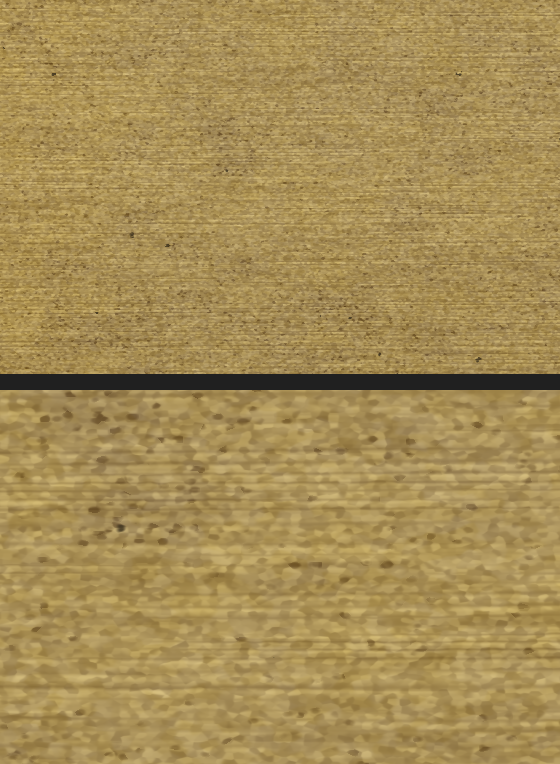
Top: the whole. Bottom: its middle third, enlarged.
Write a Shadertoy shader that draws this texture.

```glsl
// Ochre brushed concrete: fine horizontal grooves, sandy grain, brown stains and small pits.

vec3 hash3(vec2 cell) {
    vec3 q = fract(cell.xyx * vec3(0.1031, 0.1030, 0.0973));
    q += dot(q, q.yxz + 33.33);
    return fract((q.xxy + q.yzz) * q.zyx);
}

// Cellular noise: x = distance to nearest seed, y = its random id, z = blended tone
vec3 cells(vec2 p) {
    vec2 base = floor(p);
    float nearest = 9.0, id = 0.0, toneSum = 0.0, weightSum = 0.0;
    for (int j = -1; j <= 1; j++)
    for (int i = -1; i <= 1; i++) {
        vec2 cell = base + vec2(i, j);
        vec3 rnd = hash3(cell + 57.0);
        vec2 away = cell + rnd.xy - p;
        float d2 = dot(away, away);
        float weight = exp(-7.0 * d2);
        toneSum += weight * rnd.z;
        weightSum += weight;
        if (d2 < nearest) { nearest = d2; id = rnd.z; }
    }
    return vec3(sqrt(nearest), id, toneSum / weightSum);
}

// Blended tone centred on zero
float tone(vec2 p) {
    return cells(p).z - 0.5;
}

void mainImage(out vec4 fragColor, in vec2 fragCoord) {
    vec2 p = fragCoord / iResolution.y;

    // Broad weathering, heavier towards the bottom
    float broad = tone(p * vec2(2.6, 3.4) + 4.0);
    float patches = tone(p * vec2(9.0, 13.0) + 21.0);
    float mottle = tone(p * vec2(30.0, 40.0) + 63.0);
    float low = 1.0 - smoothstep(0.0, 0.6, p.y);
    float stain = smoothstep(0.02, 0.42, 0.4 * broad + 0.45 * patches + 0.35 * mottle + 0.1 * low);

    // Sandy grain
    float grain = tone(p * vec2(140.0, 215.0) + 7.0);
    float crumbs = tone(p * vec2(75.0, 130.0) + 31.0);

    // Broom grooves: thin broken shadow lines, each with a lit ridge
    float y = p.y + 0.002 * broad + 0.0012 * sin(p.x * 5.0 + p.y * 9.0) + 0.0012 * crumbs;
    float streak = tone(vec2(p.x * 7.0, y * 175.0));
    float band = tone(vec2(p.x * 1.8, y * 105.0) + 13.0);
    float phase = y * 660.0 + 3.0 * sin(y * 41.0) + 2.0 * sin(y * 97.0 + p.x);
    float groove = pow(0.5 + 0.5 * sin(phase), 4.0);
    float ridge = pow(0.5 + 0.5 * sin(phase + 2.2), 3.0);
    float broken = smoothstep(-0.15, 0.35, band + 0.5 * grain);

    float light = 0.018 - 0.02 * low - 0.035 * stain
        + 0.025 * broad + 0.025 * mottle
        + 0.08 * streak + 0.035 * band
        + broken * (0.035 * ridge - 0.075 * groove)
        + 0.155 * grain + 0.05 * crumbs;

    // Fine dark specks gather in the stains
    vec3 speck = cells(p * vec2(92.0, 150.0) + 90.0);
    float speckMask = smoothstep(0.6, 0.2, speck.x + 0.4 * grain)
        * smoothstep(0.0, 0.06, speck.y - 0.93 + 0.2 * stain);
    light -= 0.12 * speckMask;

    // Ochre ramp, drifting between yellow and grey
    vec3 color = vec3(0.655, 0.557, 0.337) + light * vec3(1.0, 1.02, 0.76);
    color += vec3(-0.01, 0.0, 0.05) * (crumbs + 0.5 * patches);
    color += vec3(0.012, 0.006, -0.012) * (1.0 - smoothstep(0.0, 0.5, p.x));

    // A few ragged pits and paler chips
    vec3 pit = cells(p * vec2(12.0, 18.0) + 5.0 + vec2(0.12, 0.1) * vec2(crumbs, grain));
    float size = 0.02 + 0.06 * fract(pit.y * 91.0);
    float spot = 1.0 - smoothstep(0.5 * size, 1.5 * size, pit.x + 0.1 * crumbs);
    color = mix(color, vec3(0.22, 0.18, 0.11), 0.8 * spot * step(0.965, pit.y));
    color = mix(color, vec3(0.82, 0.71, 0.45), 0.7 * spot * step(pit.y, 0.015));

    fragColor = vec4(clamp(color, 0.0, 1.0), 1.0);
}
```
